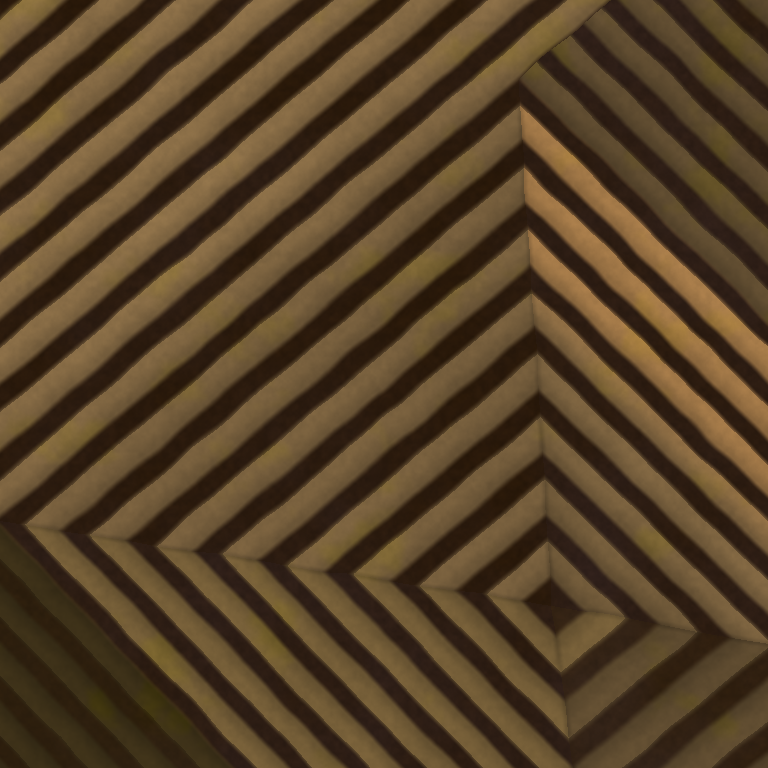
Give the GLSL for this pattern, as a Shadertoy shader.

```glsl
// Carved wooden slats forming nested, slightly skewed diamonds.
// Four linear edge functions give a ring number; its fraction cuts the grooves.
// Each panel has its own tint, with noise for wood mottling and grain.

const vec2 CENTER = vec2(0.719, 0.212);
// Steps from one ring to the next along the four corner spokes
const vec2 TOP    = vec2(-0.0052,  0.0814);
const vec2 LEFT   = vec2(-0.0859,  0.0130);
const vec2 RIGHT  = vec2( 0.0951, -0.0169);
const vec2 BOTTOM = vec2( 0.0104, -0.0872);
const float LAST_RING     = 8.42;  // beyond this the side panels turn dull
const float GROOVE_CENTER = 0.235;
const float GROOVE_HALF   = 0.205;
const float EDGE_SOFT     = 0.075;
const vec3 WOOD        = vec3(0.465, 0.370, 0.238);
const vec3 WOOD_GOLD   = vec3(0.600, 0.445, 0.265);
const vec3 WOOD_LOWER  = vec3(0.430, 0.345, 0.205);
const vec3 WOOD_SHADE  = vec3(0.345, 0.275, 0.175);
const vec3 WOOD_DIM    = vec3(0.225, 0.180, 0.090);
const vec3 GROOVE      = vec3(0.160, 0.095, 0.035);
const vec3 GROOVE_COOL = vec3(0.185, 0.125, 0.105);

float hash(vec2 p) {
    p = fract(p * vec2(0.1031, 0.1130));
    p += dot(p, p.yx + 33.33);
    return fract((p.x + p.y) * p.x * 17.0);
}

float noise(vec2 p) {
    vec2 i = floor(p), f = fract(p);
    f = f * f * (3.0 - 2.0 * f);
    return mix(mix(hash(i), hash(i + vec2(1, 0)), f.x),
               mix(hash(i + vec2(0, 1)), hash(i + vec2(1, 1)), f.x), f.y);
}

float fbm(vec2 p) {
    float sum = 0.0, amp = 0.5;
    for (int i = 0; i < 4; i++) {
        sum += amp * noise(p);
        p = p * 2.03 + 17.1;
        amp *= 0.5;
    }
    return sum;
}

// Linear function that equals 1 on the line through a and b
float edgeRing(vec2 p, vec2 a, vec2 b) {
    return dot(p, vec2(b.y - a.y, a.x - b.x)) / (a.x * b.y - a.y * b.x);
}

void mainImage(out vec4 fragColor, in vec2 fragCoord) {
    vec2 uv = fragCoord / iResolution.xy;
    vec2 p = uv - CENTER;
    p += 0.004 * (vec2(noise(uv * 24.0), noise(uv * 24.0 + 40.0)) - 0.5);

    // Ring number in each panel
    float upperLeft  = edgeRing(p, TOP, LEFT);
    float upperRight = edgeRing(p, RIGHT, TOP);
    float lowerLeft  = edgeRing(p, LEFT, BOTTOM);
    float lowerRight = edgeRing(p, BOTTOM, RIGHT);
    float high = max(upperLeft, upperRight), low = max(lowerLeft, lowerRight);
    float ring = max(high, low);

    // Mitre seam where two panels meet
    float second = max(min(high, low), max(min(upperLeft, upperRight), min(lowerLeft, lowerRight)));
    float seam = 1.0 - smoothstep(0.0, 0.16, ring - second);

    // The upper left panel runs on past the outer corner
    bool overrun = upperLeft > LAST_RING;
    if (overrun) { ring = upperLeft; seam = 0.0; }

    // Panel tints
    float outer = smoothstep(LAST_RING - 0.1, LAST_RING + 0.1, ring);
    vec3 wood = WOOD;
    float cool = 0.25, depth = 1.0;
    if (overrun || ring == upperLeft) {
        wood *= 0.95 + 0.13 * smoothstep(7.5, 11.0, ring);
    } else if (ring == upperRight) {
        float gold = smoothstep(4.0, 6.0, ring);
        wood = mix(mix(WOOD_SHADE * 1.15, WOOD, smoothstep(1.0, 4.0, ring)), WOOD_GOLD, gold);
        wood = mix(wood, WOOD_SHADE, outer);
        cool = 0.55;
    } else if (ring == lowerLeft) {
        wood = mix(WOOD_LOWER, WOOD_DIM, outer);
        cool = 0.6 * (1.0 - outer);
        depth = 1.0 - 0.35 * outer;
    } else {
        wood = mix(WOOD_LOWER, WOOD_SHADE, smoothstep(0.8, 1.8, ring));
        depth = 0.85;
    }

    // Groove and slat profile
    float phase = fract(ring);
    float aa = max(EDGE_SOFT, 0.02 * 512.0 / iResolution.y);
    float slat = smoothstep(-aa, aa, abs(phase - GROOVE_CENTER) - GROOVE_HALF);
    slat *= smoothstep(0.20, 0.38, ring);
    float across = clamp((phase - 0.44) / 0.56, 0.0, 1.0);
    wood *= 0.90 + 0.17 * smoothstep(0.0, 0.75, across);
    wood *= 1.0 - 0.13 * seam;

    // Mottling, grain and faint moss
    float mottle = fbm(uv * 9.0);
    float grain = fbm(uv * 130.0);
    wood *= 0.88 + 0.16 * mottle + 0.12 * grain;
    wood += vec3(0.02, 0.025, -0.035) * smoothstep(0.52, 0.75, fbm(uv * 14.0 + 9.0));
    vec3 groove = mix(GROOVE, GROOVE_COOL, clamp(cool + 1.2 * (mottle - 0.45), 0.0, 1.0));
    groove *= 0.85 + 0.3 * grain;

    vec3 color = mix(wood, groove, depth * (1.0 - slat));
    fragColor = vec4(clamp(color, 0.0, 1.0), 1.0);
}
```
